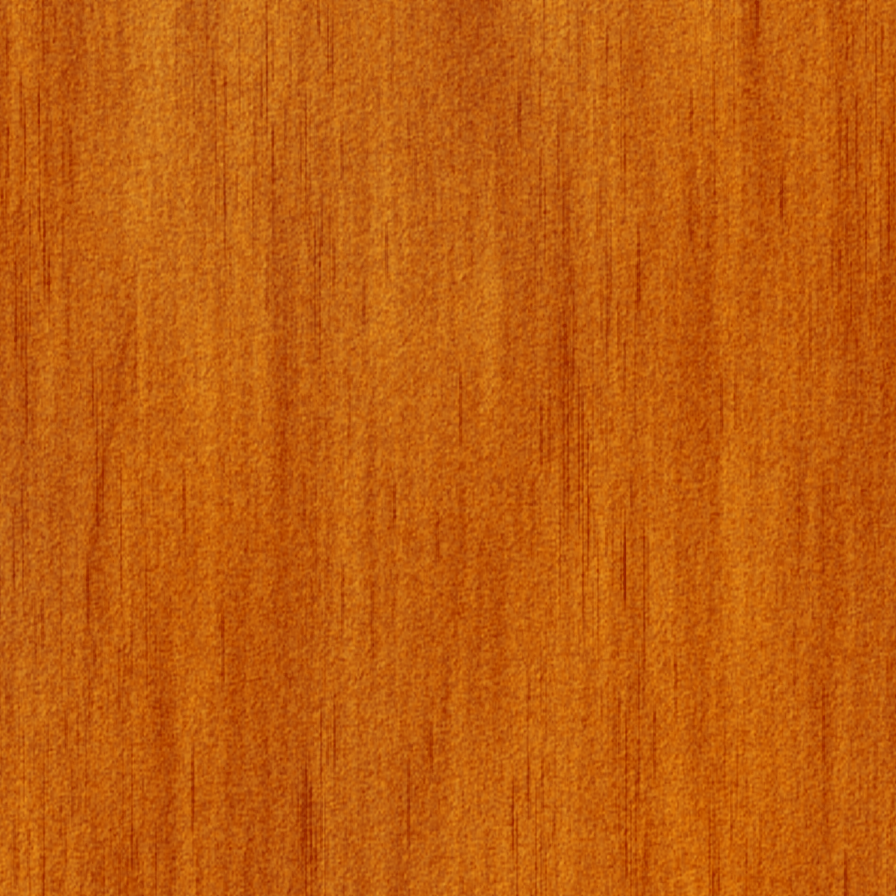
This texture is drawn by a Shadertoy shader. Its source:

```glsl
float hash(vec2 cell) {
    uvec2 q = uvec2(ivec2(floor(cell))) * uvec2(1597334677u, 3812015801u);
    uint n = (q.x ^ q.y) * 1597334677u;
    n = (n ^ (n >> 15)) * 2246822519u;
    return float((n ^ (n >> 13)) >> 8) / 16777216.0;
}

// Smooth value noise in -1..1
float noise(vec2 p) {
    vec2 i = floor(p), f = fract(p);
    f = f * f * (3.0 - 2.0 * f);
    float low = mix(hash(i), hash(i + vec2(1, 0)), f.x);
    float high = mix(hash(i + vec2(0, 1)), hash(i + vec2(1, 1)), f.x);
    return 2.0 * mix(low, high, f.y) - 1.0;
}

// Thin upright strokes with tapered ends, one per random cell
float pores(vec2 p, float columns, float rows, float share, float seed) {
    float column = floor(p.x * columns);
    float y = p.y * rows + 9.0 * hash(vec2(column, seed));
    vec2 cell = vec2(column, floor(y) + seed * 31.0);
    float center = mix(0.35, 0.65, hash(cell + 211.0));
    float x = abs(fract(p.x * columns) - center);
    float reach = mix(0.2, 0.5, hash(cell + 97.0));
    float taper = 1.0 - smoothstep(reach * 0.5, reach, abs(fract(y) - 0.5));
    float line = 1.0 - smoothstep(0.1, 0.34, x);
    return line * taper * step(hash(cell + 53.0), share) * (0.4 + 0.6 * hash(cell + 17.0));
}

void mainImage(out vec4 fragColor, in vec2 fragCoord) {
    vec2 uv = fragCoord / iResolution.y;

    // Slight sway of the fibres
    vec2 p = uv;
    p.x += 0.004 * noise(uv * vec2(3.0, 1.5));

    // Broad bands, streaks and fibres
    float tone = 0.54;
    tone += 0.14 * noise(uv * vec2(4.0, 3.0) + 5.0);
    tone += 0.19 * noise(p * vec2(13.0, 1.8) + 20.0);
    tone += 0.17 * noise(p * vec2(38.0, 3.0) + 40.0);
    tone += 0.15 * noise(p * vec2(95.0, 5.0) + 60.0);
    tone += 0.15 * noise(p * vec2(240.0, 9.0) + 80.0);

    // Embossed pebbly surface on a tilted lattice, lit from one side
    vec2 tilted = mat2(0.87, 0.5, -0.5, 0.87) * uv;
    vec2 grain = tilted * vec2(285.0, 270.0) + 700.0;
    tone += 0.22 * (noise(grain) - noise(grain + vec2(0.8, -0.3)));
    tone += 0.30 * noise(uv * vec2(420.0, 300.0) + 300.0);
    tone += 0.13 * noise(tilted * vec2(170.0, 150.0) + 500.0);

    // Small dark pits
    float pits = noise(uv * vec2(300.0, 190.0) + 900.0);
    tone -= 0.25 * smoothstep(0.35, 0.9, pits);

    // Long fine pores gathered in patches, and a few stronger flecks
    float patches = smoothstep(-0.3, 0.6, noise(p * vec2(20.0, 2.2) + 120.0));
    tone -= 0.55 * patches * pores(p, 190.0, 4.0, 0.40, 1.0);
    tone -= 0.50 * patches * pores(p, 150.0, 9.0, 0.28, 2.0);
    tone -= 0.60 * pores(p, 120.0, 8.0, 0.07, 3.0);

    // One slanted growth line
    float seam = abs(uv.x - 0.09 - 0.07 * smoothstep(0.2, 0.85, uv.y) - 0.003 * noise(uv * 25.0));
    float seamSpan = smoothstep(0.25, 0.4, uv.y) * (1.0 - smoothstep(0.6, 0.75, uv.y));
    tone -= 0.28 * seamSpan * (1.0 - smoothstep(0.001, 0.006, seam));

    // Varnish colour, duller toward the upper left and in fine specks
    vec3 russet = vec3(0.675, 0.264, 0.012);
    vec3 amber = vec3(0.83, 0.478, 0.09);
    vec3 color = mix(russet, amber, clamp(tone + 0.03, -0.5, 1.35));
    float dull = 0.6 * (uv.y - uv.x) + 0.5 * noise(uv * vec2(5.0, 2.5) + 150.0);
    dull += 0.7 * noise(uv * vec2(210.0, 160.0) + 1200.0);
    color += dull * vec3(-0.018, 0.009, 0.034) + vec3(0.0, 0.0, 0.004);

    fragColor = vec4(clamp(color, 0.0, 1.0), 1.0);
}
```
